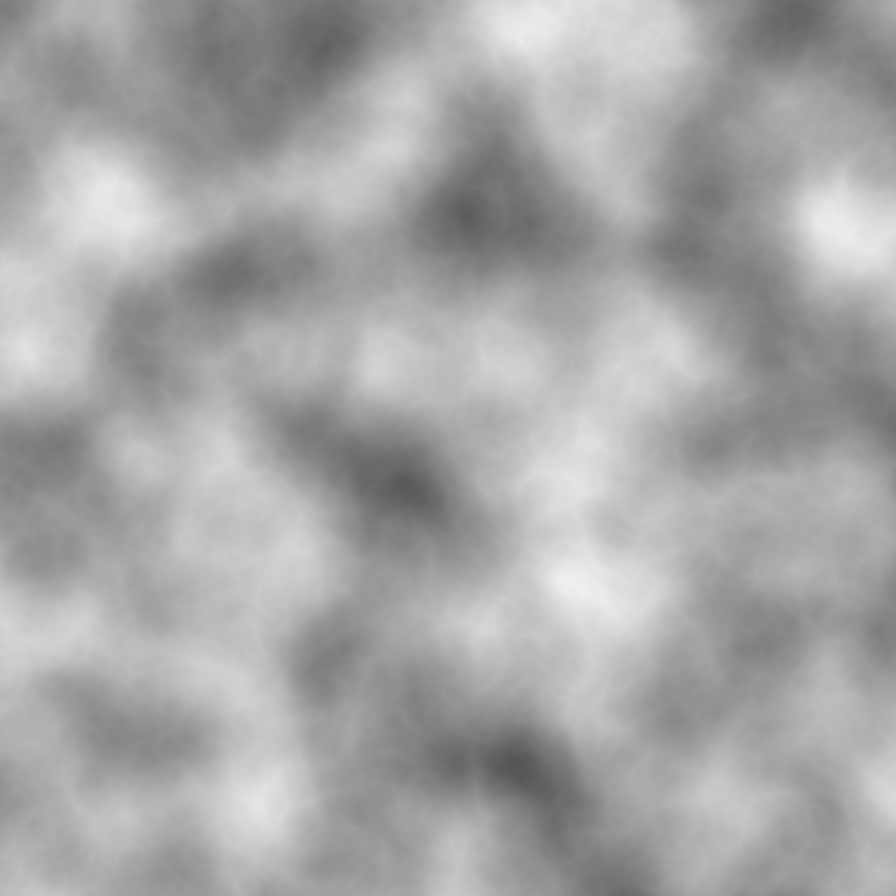
Give the GLSL for this texture, as a WebGL 2 fragment shader.

```glsl
#version 300 es
precision highp float;

// Soft grey clouds: two octaves of smooth gradient noise form the light and
// dark blobs, and finer folded octaves lay faint bright creases over them.
// Every octave is turned and shifted so that no lattice shows through.

uniform vec2 u_resolution;
out vec4 fragColor;

const float TAU = 6.2831853;
const float BLOB_SCALE = 4.9;     // noise cells across the canvas
const float CREASE_SCALE = 8.6;
const int CREASE_OCTAVES = 4;
const float BASE_GREY = 0.688;

float hash(vec2 cell) {
    return fract(sin(dot(cell, vec2(127.1, 311.7))) * 43758.5453);
}

vec2 rotate(vec2 p, float angle) {
    float c = cos(angle), s = sin(angle);
    return vec2(c * p.x - s * p.y, s * p.x + c * p.y);
}

// Slope contribution of one lattice corner with a random unit gradient
float corner(vec2 cell, vec2 offset) {
    float angle = TAU * hash(cell);
    return dot(vec2(cos(angle), sin(angle)), offset);
}

// Gradient noise, about -0.7 to 0.7
float gradientNoise(vec2 p) {
    vec2 i = floor(p), f = fract(p);
    vec2 w = f * f * f * (f * (f * 6.0 - 15.0) + 10.0);
    vec2 e = vec2(1.0, 0.0);
    float low = mix(corner(i, f), corner(i + e.xy, f - e.xy), w.x);
    float high = mix(corner(i + e.yx, f - e.yx), corner(i + e.xx, f - e.xx), w.x);
    return mix(low, high, w.y);
}

// Broad smooth light and dark patches
float blobs(vec2 p, float scale) {
    float large = gradientNoise(p * scale + vec2(13.3, 7.8));
    float medium = gradientNoise(rotate(p, 0.6) * scale * 2.0 + vec2(31.7, 52.4));
    return 0.44 * large + 0.18 * medium;
}

// Folded noise: thin bright lines where each octave crosses zero
float creases(vec2 p, float scale) {
    float sum = 0.0, amplitude = 0.12;
    for (int i = 0; i < CREASE_OCTAVES; i++) {
        float turn = 1.1 + 0.9 * float(i);
        vec2 shift = vec2(17.3, 41.9) * float(i + 1);
        sum -= amplitude * abs(gradientNoise(rotate(p, turn) * scale + shift));
        scale *= 1.95;
        amplitude *= 0.56;
    }
    return sum;
}

void main() {
    vec2 p = gl_FragCoord.xy / u_resolution.y;
    float grey = BASE_GREY + blobs(p, BLOB_SCALE) + creases(p, CREASE_SCALE);
    fragColor = vec4(vec3(clamp(grey, 0.0, 1.0)), 1.0);
}
```
